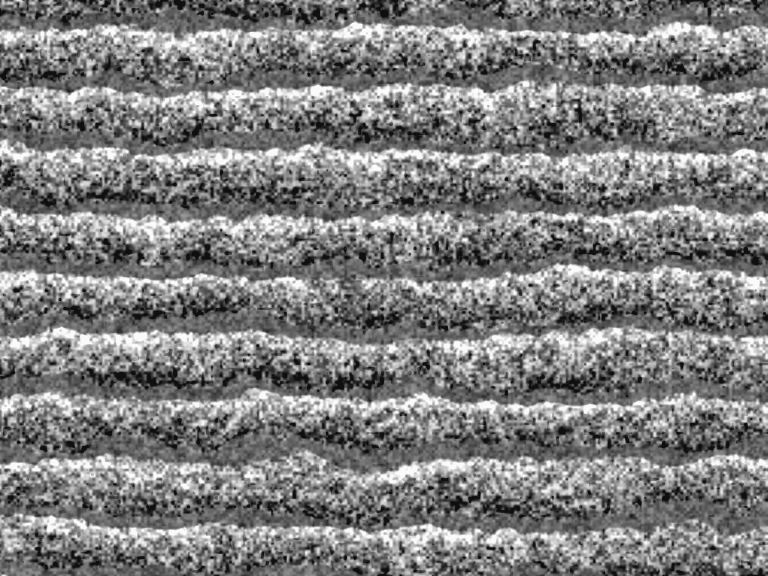
Write a WebGL 1 fragment shader that draws this texture.

```glsl
precision highp float;
// Rough grey stone cut into horizontal ridges with pale crests and dark grooves.

uniform vec2 u_resolution;

const float PITCH = 0.1083;       // ridge spacing, in canvas heights
const float FIRST_CREST = 0.049;  // distance of the first crest from the top
const float STONE_LIT = 0.55;
const float STONE_LOW = 0.43;
const float GROOVE = 0.38;
const float CREST = 0.86;

float hash(vec2 p) {
    vec3 q = fract(p.xyx * 0.1031);
    q += dot(q, q.yzx + 33.33);
    return fract((q.x + q.y) * q.z);
}

float noise(vec2 p) {
    vec2 i = floor(p);
    vec2 f = fract(p);
    f = f * f * (3.0 - 2.0 * f);
    float low = mix(hash(i), hash(i + vec2(1.0, 0.0)), f.x);
    float high = mix(hash(i + vec2(0.0, 1.0)), hash(i + vec2(1.0, 1.0)), f.x);
    return mix(low, high, f.y);
}

float fbm(vec2 p) {
    float sum = 0.0;
    float weight = 0.5;
    for (int i = 0; i < 4; i++) {
        sum += weight * noise(p);
        p = mat2(1.6, 1.2, -1.2, 1.6) * p + 17.3;
        weight *= 0.5;
    }
    return sum;
}

// Ridge coordinate: whole numbers lie on the wavering crests, growing downwards.
float ridgeCoord(vec2 p) {
    float v = (1.0 - p.y - FIRST_CREST) / PITCH;
    float sway = noise(p * vec2(3.0, 7.0) + 40.0) - 0.5;
    float wave = noise(p * vec2(11.0, 9.0) + 70.0) - 0.5;
    float chips = fbm(p * vec2(34.0, 26.0) + 10.0) - 0.47;
    return v + 0.22 * sway + 0.24 * wave + 0.24 * chips;
}

// Fine mineral speckle, centred on zero.
float speckle(vec2 p) {
    return 0.60 * (noise(p * 190.0) - 0.5) + 0.42 * (noise(p * 103.0 + 31.0) - 0.5);
}

// Slope of the rough surface, lit from above.
float relief(vec2 p, float scale) {
    vec2 q = p * scale;
    return fbm(q) - fbm(q + vec2(0.0, 0.45));
}

float stoneTone(vec2 p) {
    float v = ridgeCoord(p);
    float f = fract(v);
    float d = fract(v + 0.5) - 0.5;
    float beforeCrest = 1.0 - smoothstep(0.93, 1.0, f);

    // Ridge face, darkening towards its underside
    float tone = mix(STONE_LIT, STONE_LOW, smoothstep(0.25, 0.7, f) * beforeCrest);
    tone += 0.14 * (fbm(p * 13.0 + 5.0) - 0.47);

    // Broken lower edge, with shadow above the groove
    float edge = 0.73 + 0.50 * (fbm(p * vec2(9.0, 12.0) + 90.0) - 0.45);
    float groove = smoothstep(edge - 0.03, edge + 0.05, f) * beforeCrest;
    float patches = smoothstep(0.33, 0.62, fbm(p * vec2(15.0, 22.0) + 60.0));
    float shadow = smoothstep(edge - 0.38, edge - 0.06, f) * (1.0 - groove) * beforeCrest;
    tone -= 0.19 * shadow * patches;
    tone = mix(tone, GROOVE, 0.9 * groove);

    // Pale crest, worn away in places
    float depth = 0.20 + 0.22 * (noise(p * vec2(17.0, 21.0)) - 0.5);
    float crest = smoothstep(-0.06, 0.01, d) * (1.0 - smoothstep(0.04, depth + 0.07, d));
    float wear = smoothstep(0.15, 0.45, noise(p * vec2(5.0, 9.0) + 23.0));
    tone = mix(tone, CREST, crest * mix(0.3, 0.95, wear));

    // Grain and pits, calmer inside the groove
    float rough = 1.0 - 0.6 * groove;
    tone += rough * (speckle(p) + 0.38 * relief(p, 42.0));
    float pits = smoothstep(0.72, 0.92, noise(p * 125.0 + 57.0));
    tone -= 0.30 * pits * (1.0 - 0.5 * crest) * rough;
    return tone + 0.015;
}

void main() {
    vec2 p = gl_FragCoord.xy / u_resolution.y;
    float tone = clamp(stoneTone(p), 0.06, 0.98);
    gl_FragColor = vec4(vec3(tone), 1.0);
}
```
